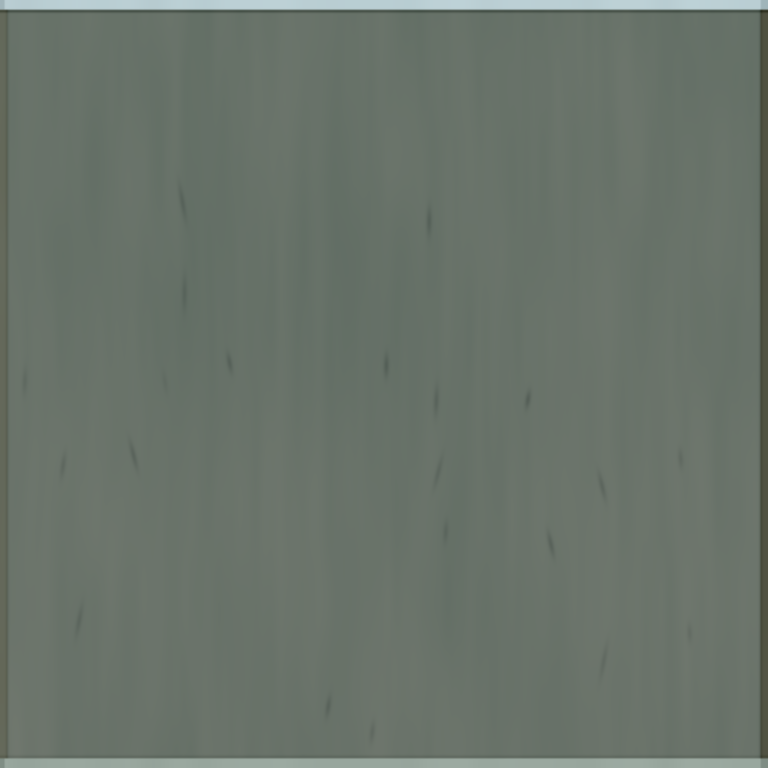
A WebGL 1 fragment shader for this texture:

```glsl
precision highp float;
// A weathered grey-green painted board: faint vertical grain built from
// stretched value noise, a few short dark flecks scattered by a hashed grid,
// and thin bevelled rims, pale at top and bottom and olive at the sides.
uniform vec2 u_resolution;

#define BASE_COLOR vec3(0.410, 0.449, 0.412)
#define GRAIN_TINT vec3(0.036, 0.026, 0.026)
#define TOP_COLOR vec3(0.730, 0.810, 0.830)
#define BOTTOM_COLOR vec3(0.600, 0.655, 0.620)
#define SIDE_COLOR vec3(0.310, 0.320, 0.255)
#define RIM_WIDTH 0.0125
#define SIDE_WIDTH 0.0095
#define FLECK_GRID vec2(15.0, 9.0)
#define FLECK_SHARE 0.20
#define FLECK_DEPTH 0.075

float hash(vec2 p) {
  vec3 q = fract(vec3(p.xyx) * 0.1031);
  q += dot(q, q.yzx + 33.33);
  return fract((q.x + q.y) * q.z);
}

// Smooth value noise, centred on zero
float noise(vec2 p) {
  vec2 cell = floor(p);
  vec2 f = fract(p);
  f = f * f * (3.0 - 2.0 * f);
  float low = mix(hash(cell), hash(cell + vec2(1.0, 0.0)), f.x);
  float high = mix(hash(cell + vec2(0.0, 1.0)), hash(cell + 1.0), f.x);
  return mix(low, high, f.y) - 0.5;
}

// Long streaks of several widths over broad, soft clouds
float grain(vec2 uv) {
  float sway = 0.012 * noise(uv * vec2(5.0, 4.0) + 3.0);
  vec2 p = vec2(uv.x + sway, uv.y);
  float streaks = 0.45 * noise(p * vec2(22.0, 3.0) + 11.0)
                + 0.50 * noise(p * vec2(48.0, 5.0) + 27.0)
                + 0.28 * noise(p * vec2(95.0, 9.0) + 51.0);
  float clouds = 0.50 * noise(uv * vec2(5.0, 3.5) + 71.0)
               + 0.20 * noise(uv * vec2(14.0, 10.0) + 83.0);
  return streaks + clouds;
}

// Sparse slim marks, mostly in the lower half
float flecks(vec2 uv) {
  vec2 p = uv * FLECK_GRID;
  vec2 home = floor(p);
  float mark = 0.0;
  for (int j = -1; j <= 1; j++) {
    for (int i = -1; i <= 1; i++) {
      vec2 cell = home + vec2(float(i), float(j));
      float share = FLECK_SHARE * (1.0 - smoothstep(0.45, 0.72, cell.y / FLECK_GRID.y));
      float present = step(hash(cell + 5.0), share);
      vec2 center = cell + 0.2 + 0.6 * vec2(hash(cell + 17.0), hash(cell + 41.0));
      vec2 d = (p - center) / FLECK_GRID;
      d.x += d.y * 0.5 * (hash(cell + 63.0) - 0.5);
      vec2 size = vec2(0.0035, mix(0.010, 0.024, hash(cell + 77.0)));
      float strength = mix(0.3, 1.0, hash(cell + 91.0));
      mark += present * strength * exp(-dot(d / size, d / size));
    }
  }
  return min(mark, 1.0);
}

// One inside a band that reaches the given distance from an edge
float band(float d, float width) {
  return 1.0 - smoothstep(width - 0.0018, width + 0.0018, d);
}

// Narrow soft line at a given distance from an edge
float seam(float d, float at) {
  float t = (d - at) / 0.0022;
  return exp(-t * t);
}

void main() {
  vec2 uv = gl_FragCoord.xy / u_resolution;
  float left = uv.x;
  float right = 1.0 - uv.x;
  float bottom = uv.y;
  float top = 1.0 - uv.y;

  // Painted face, slightly greyer towards the bottom
  vec3 color = BASE_COLOR + GRAIN_TINT * grain(uv);
  color += vec3(0.010, 0.004, 0.005) * (0.5 - uv.y);
  color -= FLECK_DEPTH * flecks(uv) * vec3(1.0, 1.0, 0.9);

  // Side rims: a dark right edge, a fainter left one
  float wear = noise(vec2(uv.y * 9.0, 7.0));
  color = mix(color, SIDE_COLOR + 0.03 * wear, band(right, SIDE_WIDTH));
  color = mix(color, SIDE_COLOR + 0.07, (0.65 + 0.4 * wear) * band(left, SIDE_WIDTH));
  color -= 0.06 * seam(right, SIDE_WIDTH) + 0.045 * seam(left, SIDE_WIDTH);

  // Pale rims with a dark seam beneath
  float shade = noise(vec2(uv.x * 30.0, 19.0));
  color -= 0.13 * seam(top, RIM_WIDTH + 0.002) + 0.04 * seam(bottom, RIM_WIDTH + 0.002);
  float corner = 0.10 * max(band(left, 0.006), band(right, SIDE_WIDTH));
  color = mix(color, TOP_COLOR + 0.03 * shade - corner, band(top, RIM_WIDTH));
  color = mix(color, BOTTOM_COLOR + 0.03 * shade - corner, band(bottom, RIM_WIDTH));

  gl_FragColor = vec4(clamp(color, 0.0, 1.0), 1.0);
}
```
